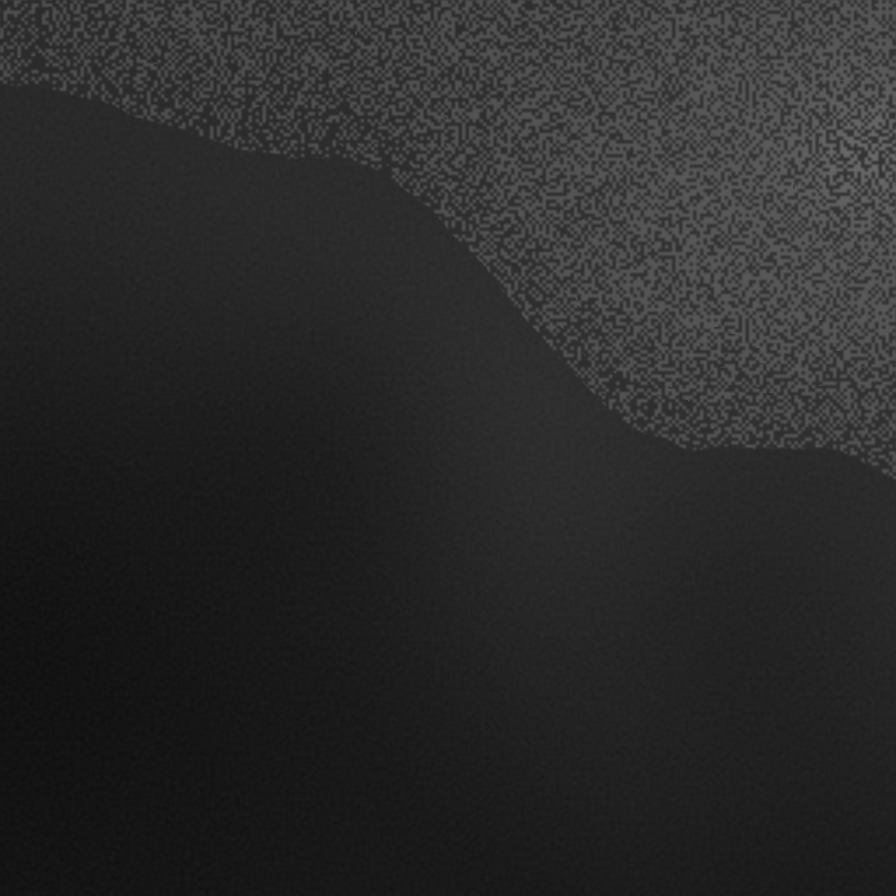
Write a WebGL 1 fragment shader that draws this background.

```glsl
precision highp float;

uniform vec2 u_resolution;

const float CELLS = 256.0;      // dither cells across the canvas
const float DARK_TONE = 0.168;
const float TONE_STEP = 0.142;

vec2 hash2(vec2 p) {
  vec3 q = fract(p.xyx * vec3(0.1031, 0.103, 0.0973));
  q += dot(q, q.yzx + 33.33);
  return fract((q.xx + q.yz) * q.zy);
}

float cornerSlope(vec2 corner, vec2 offset) {
  return dot(hash2(corner) * 2.0 - 1.0, offset);
}

float gradientNoise(vec2 p) {
  vec2 i = floor(p);
  vec2 f = p - i;
  vec2 w = f * f * f * (f * (f * 6.0 - 15.0) + 10.0);
  vec2 e = vec2(1.0, 0.0);
  float low = mix(cornerSlope(i, f), cornerSlope(i + e.xy, f - e.xy), w.x);
  float high = mix(cornerSlope(i + e.yx, f - e.yx), cornerSlope(i + e.xx, f - e.xx), w.x);
  return mix(low, high, w.y);
}

float glow(vec2 p, vec2 center, vec2 radius) {
  vec2 d = (p - center) / radius;
  return exp(-dot(d, d));
}

// Height of the wavy border between smooth shade and dithered light
float ridgeHeight(float x) {
  return 0.906
    - 0.083 * smoothstep(0.0, 0.34, x)
    - 0.323 * smoothstep(0.37, 0.775, x)
    - 0.045 * smoothstep(0.92, 1.03, x)
    + 0.006 * gradientNoise(vec2(x * 30.0, 0.5));
}

// Soft folds below the border
float foldTone(vec2 p, float depth) {
  float tone = 0.17 - 0.084 * smoothstep(0.0, 0.7, depth);
  tone += 0.022 * glow(p, vec2(0.55, 0.32), vec2(0.22, 0.4));
  tone -= 0.024 * glow(p, vec2(0.33, 0.5), vec2(0.16));
  tone -= 0.024 * glow(p, vec2(0.8, 0.33), vec2(0.16));
  tone -= 0.018 * glow(p, vec2(0.0, 0.45), vec2(0.22, 0.5));
  return tone + 0.024 * gradientNoise(p * CELLS * 0.7);
}

// Evenly spread threshold: a hash minus its neighbours, mapped to 0..1
float evenThreshold(vec2 cell) {
  vec2 e = vec2(1.0, 0.0);
  float around = hash2(cell + e.xy).x + hash2(cell - e.xy).x
    + hash2(cell + e.yx).x + hash2(cell - e.yx).x;
  float contrast = hash2(cell).x - 0.25 * around;
  return 1.0 / (1.0 + exp(-5.27 * contrast));
}

// One cell is lit when its threshold lies under the light's share
float litCell(float share, vec2 cell) {
  return step(evenThreshold(cell + 17.0), share);
}

// Blends neighbouring cells so the grain has soft edges
float ditherGrain(float share, vec2 grid) {
  vec2 i = floor(grid);
  vec2 f = grid - i;
  vec2 w = mix(f, smoothstep(0.0, 1.0, f), 0.5);
  vec2 e = vec2(1.0, 0.0);
  float low = mix(litCell(share, i), litCell(share, i + e.xy), w.x);
  float high = mix(litCell(share, i + e.yx), litCell(share, i + e.xx), w.x);
  return mix(low, high, w.y);
}

// Grainy light above the border, brightest at the right
float lightTone(vec2 p, float rise) {
  float haze = glow(p, vec2(0.95, 0.8), vec2(0.38, 0.3));
  float spot = glow(p, vec2(0.97, 0.83), vec2(0.07, 0.07));
  float share = 0.25 + 0.22 * smoothstep(0.0, 0.15, rise);
  share += 0.2 * haze - 0.15 * spot + 0.06 * gradientNoise(p * 7.0);
  float grain = ditherGrain(share, p * CELLS - 0.5);
  return DARK_TONE + 0.04 * haze + (TONE_STEP + 0.06 * spot) * grain;
}

void main() {
  vec2 p = gl_FragCoord.xy / u_resolution;
  float rise = p.y - ridgeHeight(p.x);

  float shade = foldTone(p, -rise);
  float light = lightTone(p, rise);
  float tone = mix(shade, light, smoothstep(-0.002, 0.003, rise));

  gl_FragColor = vec4(vec3(tone), 1.0);
}
```
